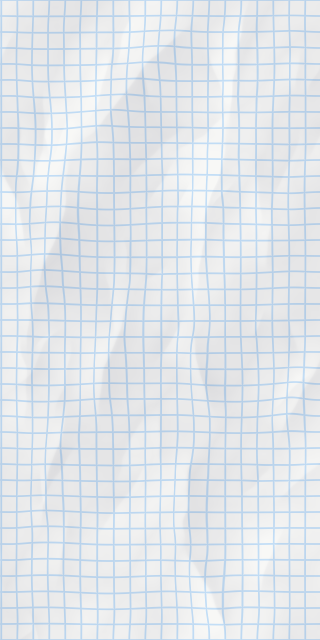
Reproduce this texture procedurally as a Shadertoy shader.

```glsl
const vec2 CELLS = vec2(20.0, 40.0);
const vec2 GRID_OFFSET = vec2(0.08, 0.0);
const float LINE_HALF_WIDTH = 0.055;   // in cells
const vec3 PAPER_SHADE = vec3(0.855, 0.855, 0.865);
const vec3 PAPER_LIGHT = vec3(0.972, 0.972, 0.966);
const vec3 INK = vec3(0.785, 0.895, 1.0);
const int SMALL_FOLDS = 44;

// Long folds: upper end, lower end (sheet is 1 wide, 2 high)
const vec4 LONG_FOLDS[11] = vec4[11](
    vec4(0.79, 2.05, 0.70, 1.55), vec4(0.71, 1.68, 0.60, 0.97),
    vec4(0.00, 1.53, 0.08, 1.20), vec4(0.60, 0.66, 0.57, 0.26),
    vec4(0.56, 0.34, 0.72, -0.05), vec4(0.64, 1.98, 0.21, 1.50),
    vec4(0.24, 1.58, 0.09, 0.90), vec4(0.60, 1.02, 0.66, 0.70),
    vec4(1.02, 0.94, 0.85, 0.60), vec4(0.22, 0.78, 0.12, 0.30),
    vec4(0.39, 1.12, 0.31, 0.65));

float hash(vec2 p) {
    vec3 q = fract(p.xyx * vec3(0.1031, 0.1030, 0.0973));
    q += dot(q, q.yzx + 33.33);
    return fract((q.x + q.y) * q.z);
}

float noise(vec2 p) {
    vec2 cell = floor(p), f = fract(p);
    f = f * f * (3.0 - 2.0 * f);
    float low = mix(hash(cell), hash(cell + vec2(1, 0)), f.x);
    float high = mix(hash(cell + vec2(0, 1)), hash(cell + vec2(1, 1)), f.x);
    return mix(low, high, f.y);
}

vec2 wobble(vec2 p) {
    return vec2(noise(p), noise(p + 57.3)) - 0.5;
}

// xy: sideways push of the sheet, z: light on one side, shade on the other
vec3 fold(vec2 p, vec2 start, vec2 end, float width) {
    vec2 span = end - start;
    vec2 dir = normalize(span);
    vec2 normal = vec2(-dir.y, dir.x);
    float along = dot(p - start, dir) / length(span);
    float across = dot(p - start, normal);
    float taper = smoothstep(0.0, 0.35, along) * (1.0 - smoothstep(0.65, 1.0, along));
    float side = across / (abs(across) + 0.005);
    float bump = exp(-across * across / (width * width));
    float shade = -side * exp(-abs(across) / width);
    return taper * vec3(normal * bump, shade);
}

// Sum of long and scattered short folds
vec3 crumple(vec2 p) {
    vec3 total = vec3(0.0);
    for (int i = 0; i < LONG_FOLDS.length(); i++) {
        vec3 f = fold(p, LONG_FOLDS[i].xy, LONG_FOLDS[i].zw, 0.065);
        total += f * vec3(0.012, 0.012, 0.42);
    }
    for (int i = 0; i < SMALL_FOLDS; i++) {
        float id = float(i) + 1.0;
        vec2 center = vec2(hash(vec2(id, 3.1)), 2.0 * hash(vec2(id, 17.7)));
        float angle = mix(0.65, 1.85, hash(vec2(id, 29.3)));
        float reach = mix(0.05, 0.17, hash(vec2(id, 41.9)));
        vec2 arm = reach * vec2(cos(angle), sin(angle));
        float facing = hash(vec2(id, 53.2)) < 0.4 ? -1.0 : 1.0;
        vec3 f = fold(p, center + facing * arm, center - facing * arm, reach * 0.32);
        total += f * vec3(0.002, 0.002, 0.27);
    }
    return total;
}

// Broad facets stretched along the diagonal
float facets(vec2 p) {
    vec2 q = vec2(dot(p, vec2(0.5, 0.866)), dot(p, vec2(0.866, -0.5)));
    float broad = noise(q * vec2(2.2, 5.0) + 4.0) - 0.5;
    float ridges = abs(noise(q * vec2(4.5, 10.0) + 21.0) - 0.5) - 0.2;
    return 0.5 * broad + 0.45 * ridges;
}

float gridLines(vec2 cellPos, float pixel) {
    vec2 dist = abs(fract(cellPos + 0.5) - 0.5);
    vec2 cover = clamp((LINE_HALF_WIDTH - dist) / pixel + 0.5, 0.0, 1.0);
    return max(cover.x, cover.y);
}

void mainImage(out vec4 fragColor, in vec2 fragCoord) {
    vec2 uv = fragCoord / iResolution.xy;
    vec2 p = uv * vec2(1.0, 2.0);

    // Relief and lighting of the sheet
    vec2 bent = p + 0.045 * wobble(p * 6.0) + 0.014 * wobble(p * 19.0);
    vec3 relief = crumple(bent);
    vec2 fromHollow = (p - vec2(0.32, 1.2)) * vec2(1.6, 1.3);
    float hollow = exp(-4.0 * dot(fromHollow, fromHollow));
    float light = 0.64 + facets(bent) + relief.z - 0.22 * hollow;
    light += 0.05 * (noise(p * 45.0) - 0.5);
    vec3 color = mix(PAPER_SHADE, PAPER_LIGHT, clamp(light, 0.0, 1.0));

    // Printed grid, shifted with the folds and calm at the borders
    vec2 edge = smoothstep(vec2(0.0), vec2(0.1, 0.05), min(uv, 1.0 - uv));
    vec2 shift = (relief.xy + 0.012 * wobble(p * 5.0)) * edge.x * edge.y;
    vec2 cellPos = (p + shift) * CELLS.x - GRID_OFFSET;
    float ink = gridLines(cellPos, CELLS.y / iResolution.y);
    color *= mix(vec3(1.0), INK, ink);

    fragColor = vec4(color, 1.0);
}
```
